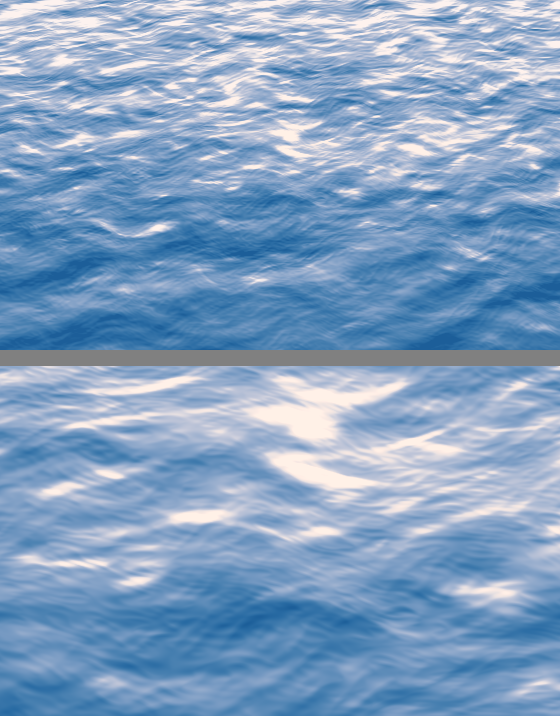
Top, the full canvas; bottom, a detail of the centre.
Give the GLSL for this texture, as a WebGL 2 fragment shader.

```glsl
#version 300 es
precision highp float;
// Wind-rippled open water seen at a low angle, pale toward the top and deep blue below.

uniform vec2 u_resolution;
out vec4 fragColor;

const float HORIZON = 2.3;         // height of the vanishing line, in canvas heights
const int OCTAVES = 6;
const float BASE_FREQUENCY = 4.6;  // swell frequency at the lower edge
const float LACUNARITY = 1.75;
const float WAVE_STRETCH = 0.38;   // crests are longer than they are deep
const float WAVE_CONTRAST = 0.34;
const float GLINT_STRENGTH = 0.40;
const float TONE_BOTTOM = 0.15;
const float TONE_TOP = 0.72;

const int STOPS = 8;
const float STOP_TONE[STOPS] = float[](0.0, 0.08, 0.255, 0.455, 0.65, 0.81, 0.93, 1.08);
const vec3 STOP_COLOR[STOPS] = vec3[](
    vec3(0.11, 0.37, 0.60), vec3(0.16, 0.42, 0.64),
    vec3(0.28, 0.50, 0.69), vec3(0.46, 0.60, 0.76),
    vec3(0.61, 0.69, 0.81), vec3(0.76, 0.78, 0.85),
    vec3(0.90, 0.89, 0.91), vec3(0.99, 0.95, 0.94));
const vec3 WARM_TINT = vec3(0.03, -0.005, -0.035);

vec2 hashGradient(vec2 cell) {
    vec3 h = fract(cell.xyx * vec3(0.1031, 0.1030, 0.0973));
    h += dot(h, h.yzx + 33.33);
    float angle = 6.28318 * fract((h.x + h.y) * h.z);
    return vec2(cos(angle), sin(angle));
}

float gradientNoise(vec2 p) {
    vec2 i = floor(p), f = fract(p);
    vec2 u = f * f * f * (f * (f * 6.0 - 15.0) + 10.0);
    float a = dot(hashGradient(i), f);
    float b = dot(hashGradient(i + vec2(1, 0)), f - vec2(1, 0));
    float c = dot(hashGradient(i + vec2(0, 1)), f - vec2(0, 1));
    float d = dot(hashGradient(i + vec2(1, 1)), f - vec2(1, 1));
    return mix(mix(a, b, u.x), mix(c, d, u.x), u.y);
}

float ridge(vec2 p) {
    float n = gradientNoise(p);
    return 1.0 - 2.0 * sqrt(n * n + 0.003);
}

vec2 rotate(vec2 p, float angle) {
    float c = cos(angle), s = sin(angle);
    return vec2(c * p.x + s * p.y, c * p.y - s * p.x);
}

float softSpot(vec2 p, vec2 center, vec2 radius) {
    vec2 d = (p - center) / radius;
    return exp(-dot(d, d));
}

// Light on the wave faces: pale behind each crest, dark in front of it.
float waveShading(vec2 water, float height, float pixelSpan) {
    float sum = 0.0, frequency = BASE_FREQUENCY, weight = 1.0;
    float gain = mix(0.72, 0.88, height);
    for (int i = 0; i < OCTAVES; i++) {
        float angle = 0.12 + 0.32 * sin(float(i) * 2.1);
        vec2 p = rotate(water, angle) * vec2(WAVE_STRETCH, 1.0) * frequency;
        p += float(i) * vec2(17.3, 41.7) + 60.0;
        float slope = ridge(p) - ridge(p + vec2(0.05, 0.34));
        float swell = gradientNoise(p * 0.8 + 9.0);
        float visible = 1.0 - smoothstep(0.25, 0.65, frequency * pixelSpan);
        sum += weight * visible * (slope + 0.35 * swell);
        frequency *= LACUNARITY;
        weight *= gain;
    }
    return sum;
}

// Thin slanted streaks of reflected sky in two crossing directions.
float glints(vec2 water) {
    float rising = ridge(rotate(water, 0.30) * vec2(3.6, 13.0) + 80.0);
    float falling = ridge(rotate(water, -0.22) * vec2(5.0, 19.0) + 130.0);
    float breakup = 0.5 + gradientNoise(water * vec2(7.0, 16.0) + 40.0);
    float streak = smoothstep(0.62, 0.92, rising) + 0.6 * smoothstep(0.66, 0.92, falling);
    return streak * smoothstep(0.25, 0.8, breakup);
}

vec3 toneColor(float tone) {
    vec3 color = STOP_COLOR[0];
    for (int i = 1; i < STOPS; i++) {
        float t = clamp((tone - STOP_TONE[i - 1]) / (STOP_TONE[i] - STOP_TONE[i - 1]), 0.0, 1.0);
        color = mix(color, STOP_COLOR[i], t);
    }
    return color;
}

void main() {
    vec2 p = gl_FragCoord.xy / u_resolution.y;
    p.x -= 0.5 * u_resolution.x / u_resolution.y;

    // Perspective onto the water plane, bent by a gentle warp.
    float scale = HORIZON / (HORIZON - p.y);
    vec2 water = vec2(p.x * scale, HORIZON * (scale - 1.0));
    water += 0.045 * vec2(gradientNoise(water * 3.1 + 20.0), gradientNoise(water * 4.3 + 50.0));

    // Broad light: sky gradient, a bright band and the dark swell below it.
    float tone = mix(TONE_BOTTOM, TONE_TOP, p.y);
    tone += 0.16 * softSpot(p, vec2(0.25, 0.57), vec2(0.55, 0.11));
    tone -= 0.14 * softSpot(p, vec2(0.20, 0.42), vec2(0.34, 0.06));
    tone -= 0.08 * softSpot(p, vec2(-0.70, 0.55), vec2(0.35, 0.16));
    tone += 0.16 * gradientNoise(water * vec2(1.7, 3.4) + 11.0);

    float pixelSpan = scale * scale / u_resolution.y;
    tone += WAVE_CONTRAST * mix(0.75, 1.0, p.y) * waveShading(water, p.y, pixelSpan);
    float glintMask = smoothstep(0.15, 0.75, tone + 0.25 * p.y);
    tone += GLINT_STRENGTH * glintMask * glints(water);

    vec3 color = toneColor(tone);
    float warmth = smoothstep(0.8, 1.0, tone) * softSpot(p, vec2(0.1, 0.55), vec2(0.9, 0.3));
    fragColor = vec4(color + WARM_TINT * warmth, 1.0);
}
```
